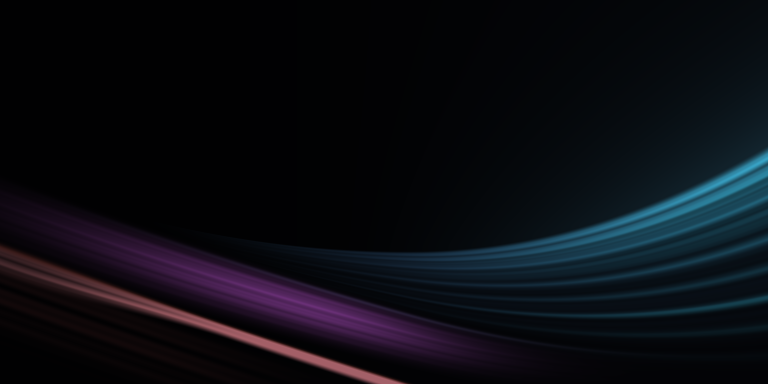
A WebGL 2 fragment shader for this background:

```glsl
#version 300 es
precision highp float;

#define TEAL vec3(0.15, 0.53, 0.62)
#define NAVY vec3(0.08, 0.15, 0.22)
#define PURPLE vec3(0.36, 0.16, 0.40)
#define ROSE vec3(0.74, 0.43, 0.46)
#define EMBER vec3(0.16, 0.07, 0.07)
#define HAZE vec3(0.065, 0.135, 0.165)
#define VALLEY vec2(1.07, 0.344)
#define FAN_GROWTH 0.13
#define STRAND_DENSITY 1.0

uniform vec2 u_resolution;
out vec4 outColor;

// Sine from 0 to 1 that flattens where it gets finer than the canvas can show.
float wave(float t, float freq, float phase) {
    float f = freq * STRAND_DENSITY;
    float blur = f * fwidth(t);
    return 0.5 + 0.5 * sin(f * t + phase) * exp(-0.2 * blur * blur);
}

// Layered sines across a ribbon, giving uneven fibres around 1.
float fibres(float t, float freq) {
    float sum = 0.0;
    float weight = 0.5;
    for (int i = 0; i < 4; i++) {
        float n = float(i);
        sum += weight * wave(t, freq, 1.7 * n + 0.6);
        freq *= 1.73;
        weight *= 0.72;
    }
    return 0.3 + 1.1 * sum;
}

float bell(float v, float center, float width) {
    float d = (v - center) / width;
    return exp(-d * d);
}

// Upper edge of the wide fan: a valley, steeper to the right.
float fanTop(float x) {
    float dx = x - VALLEY.x;
    return VALLEY.y + (dx > 0.0 ? 0.313 : 0.178) * dx * dx;
}

vec3 tealFan(float x, float t) {
    float edge = smoothstep(-0.015, 0.045, t);
    float reach = smoothstep(0.35, 1.25, x);
    float lit = smoothstep(0.95, 2.05, x);
    vec3 tint = mix(NAVY, TEAL, lit);
    float body = exp(-10.0 * t * t) * fibres(t, 58.0);
    float rim = bell(t, 0.045, 0.02) * 0.2 * lit;
    float lines = pow(wave(t, 44.0, 0.87), 4.0) * smoothstep(0.25, 0.45, t);
    lines *= (1.0 - smoothstep(0.7, 1.12, t)) * (0.2 + 0.2 * bell(t, 0.73, 0.08));
    lines *= 0.5 + 0.5 * fibres(t, 130.0);
    float veil = (1.0 - smoothstep(0.4, 1.2, t)) * 0.26 * fibres(t, 31.0);
    vec3 color = tint * (body * 0.66 + rim + lines) + NAVY * veil;
    return color * edge * reach;
}

vec3 purpleBand(float x, float q) {
    float along = bell(x, 0.82, x < 0.82 ? 0.6 : 0.38);
    float across = smoothstep(-0.12, 0.35, q) * (1.0 - smoothstep(0.4, 1.1, q));
    float rim = bell(q, 0.02, 0.035) * 0.3 * bell(x, 0.95, 0.5);
    vec3 color = PURPLE * across * along * (0.55 + 0.42 * fibres(q, 38.0));
    return color + vec3(0.26, 0.24, 0.38) * rim;
}

vec3 roseStreak(float x, float depth) {
    float width = mix(0.075, 0.034, smoothstep(0.0, 0.6, x));
    float r = depth / width;
    float across = smoothstep(-0.08, 0.2, r) * (1.0 - smoothstep(0.55, 1.05, r));
    float along = mix(0.28, 0.95, smoothstep(0.0, 0.7, x));
    float split = mix(fibres(r, 13.0), 1.0, smoothstep(0.1, 0.75, x));
    float rim = bell(r, 0.0, 0.12) * 0.25;
    return ROSE * across * along * split * 0.9 + vec3(0.60, 0.25, 0.20) * rim;
}

// Faint warm threads under the bright streak.
vec3 emberThreads(float x, float depth) {
    float across = smoothstep(0.03, 0.09, depth) * (1.0 - smoothstep(0.10, 0.27, depth));
    float threads = 0.5 * wave(depth, 95.0, 1.5) + 0.4 * wave(depth, 230.0, 0.4);
    return EMBER * across * threads * (1.0 - smoothstep(0.3, 1.0, x)) * 0.6;
}

void main() {
    vec2 p = gl_FragCoord.xy / u_resolution * vec2(2.0, 1.0);

    // Ribbon coordinates
    float top = fanTop(p.x);
    float fanWidth = 0.015 + FAN_GROWTH * p.x * p.x;
    float t = (top - p.y) / fanWidth;
    float q = (top - fanWidth - p.y) / (0.175 - 0.04 * p.x);
    float depth = 0.357 - 0.36 * p.x + 0.022 * p.x * p.x - p.y;

    // Dark backdrop with a haze above the right side
    float above = max(p.y - top, 0.0);
    float haze = exp(-4.0 * above) * smoothstep(0.85, 2.1, p.x);
    haze *= smoothstep(-0.12, 0.02, p.y - top);
    vec3 color = vec3(0.004, 0.004, 0.008) + HAZE * haze;
    color += vec3(0.006, 0.008, 0.013) * smoothstep(0.3, 1.8, p.x);

    // Ribbons of light
    color += tealFan(p.x, t);
    color += purpleBand(p.x, q);
    color += roseStreak(p.x, depth);
    color += emberThreads(p.x, depth);

    outColor = vec4(clamp(color, 0.0, 1.0), 1.0);
}
```
